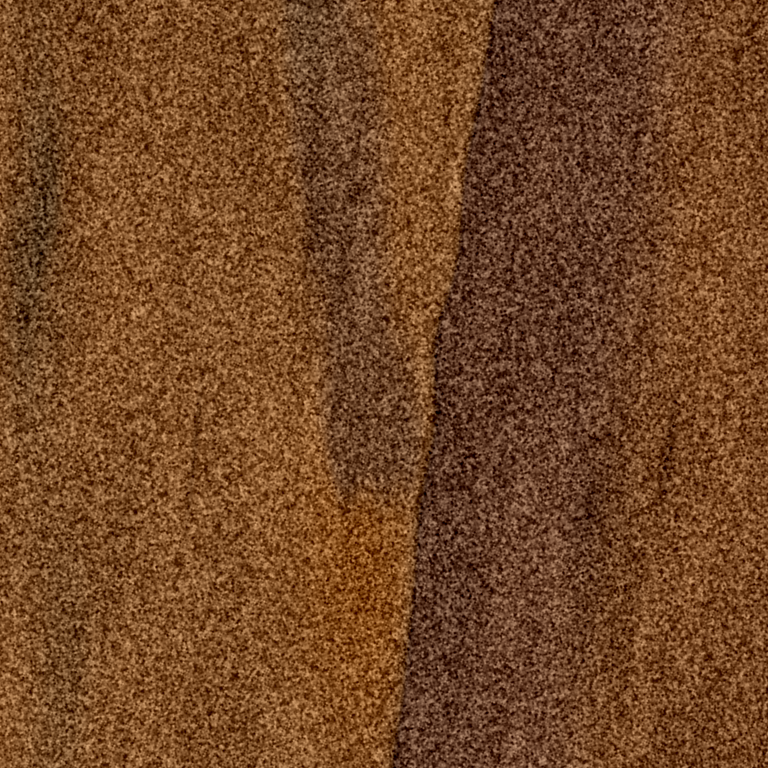
Reproduce this texture procedurally as a WebGL 1 fragment shader.

```glsl
precision highp float;
// Weathered brown stone or wood: broad upright stains, a slanted crack
// and faint streaks from stretched noise, all under a fine sandy grain
// made of two turned layers of value noise.

uniform vec2 u_resolution;

float hash(vec2 p) {
    vec3 q = fract(vec3(p.xyx) * 0.1031);
    q += dot(q, q.yzx + 33.33);
    return fract((q.x + q.y) * q.z);
}

float noise(vec2 p) {
    vec2 cell = floor(p);
    vec2 f = fract(p);
    f = f * f * (3.0 - 2.0 * f);
    float low = mix(hash(cell), hash(cell + vec2(1.0, 0.0)), f.x);
    float high = mix(hash(cell + vec2(0.0, 1.0)), hash(cell + vec2(1.0, 1.0)), f.x);
    return mix(low, high, f.y);
}

float fbm(vec2 p) {
    float sum = 0.0;
    float amplitude = 0.5;
    for (int i = 0; i < 4; i++) {
        sum += amplitude * noise(p);
        p = p * 2.03 + 17.3;
        amplitude *= 0.5;
    }
    return sum / 0.9375;
}

vec2 turn(vec2 p, float angle) {
    float c = cos(angle);
    float s = sin(angle);
    return vec2(c * p.x - s * p.y, s * p.x + c * p.y);
}

// Soft band of x between two edges
float band(float x, float left, float right, float blur) {
    return smoothstep(left - blur, left + blur, x)
         * (1.0 - smoothstep(right - blur, right + blur, x));
}

// Thin upright mark, fading out towards both ends
float streak(vec2 p, vec2 center, vec2 size) {
    vec2 d = (p - center) / size;
    return exp(-dot(d, d));
}

void main() {
    vec2 uv = gl_FragCoord.xy / u_resolution.y;

    // Fibre coordinates lean with the crack and waver a little
    vec2 fibre = vec2(uv.x - 0.1 * uv.y, uv.y);
    float waver = fbm(vec2(uv.x * 18.0, uv.y * 5.0) + 40.0) - 0.5;
    float fine = fbm(vec2(fibre.x * 55.0, fibre.y * 5.0)) - 0.5;
    float cloud = fbm(vec2(fibre.x * 9.0, fibre.y * 3.0) + 8.0) - 0.5;
    float x = uv.x + 0.06 * waver;

    // Signed distance to the crack, positive on its right
    float crackX = 0.512 + 0.095 * uv.y + 0.03 * uv.y * uv.y
                 + 0.016 * (noise(vec2(3.0, uv.y * 9.0)) - 0.5);
    float crack = uv.x - crackX;

    // Broad stains
    vec3 color = mix(vec3(0.495, 0.312, 0.155), vec3(0.47, 0.287, 0.145),
                     smoothstep(0.6, 0.9, uv.x));
    float glow = streak(uv, vec2(0.47, 0.25), vec2(0.08, 0.19))
               * (1.0 - smoothstep(-0.02, 0.0, crack));
    color = mix(color, vec3(0.57, 0.325, 0.1), 0.8 * glow);

    float plum = smoothstep(-0.003, 0.005, crack)
               * (1.0 - smoothstep(-0.06, 0.07, x - 0.74 - 0.14 * uv.y));
    color = mix(color, vec3(0.395, 0.247, 0.163), plum);

    float wedge = band(x, 0.375 + 0.16 * (1.0 - uv.y) * (1.0 - uv.y),
                       0.47 + 0.14 * (1.0 - uv.y), 0.022)
                * smoothstep(0.32, 0.41, uv.y + 0.12 * waver)
                * (1.0 - smoothstep(-0.02, 0.0, crack));
    color = mix(color, vec3(0.39, 0.25, 0.155), 0.85 * wedge);

    float olive = streak(vec2(x, uv.y), vec2(0.05, 0.7), vec2(0.028, 0.22))
                + 0.5 * streak(vec2(x, uv.y), vec2(0.08, 0.1), vec2(0.04, 0.2))
                + 0.6 * streak(vec2(x, uv.y), vec2(0.41, 0.98), vec2(0.05, 0.12));
    color = mix(color, vec3(0.33, 0.235, 0.135), 0.75 * min(olive, 1.0));

    // Cloudy tone and fine fibres
    color += cloud * vec3(0.15, 0.115, 0.08) + fine * vec3(0.11, 0.1, 0.085);

    // Main crack: a dark line with a soft shade on its right
    float depth = 0.55 + 0.45 * noise(vec2(9.0, uv.y * 12.0));
    float line = exp(-pow(crack / 0.006, 2.0));
    float shade = smoothstep(-0.004, 0.004, crack) * exp(-max(crack, 0.0) / 0.022);
    color -= depth * (0.13 * line + 0.05 * shade) * vec3(1.0, 0.8, 0.6);
    color += 0.035 * exp(-pow((crack + 0.014) / 0.008, 2.0));

    // Small side cracks and dark flecks
    float marks = streak(fibre, vec2(0.212, 0.42), vec2(0.004, 0.1))
                + 0.8 * streak(fibre, vec2(0.83, 0.43), vec2(0.007, 0.09))
                + 0.7 * streak(fibre, vec2(0.735, 0.34), vec2(0.014, 0.05))
                + 0.6 * streak(fibre, vec2(0.155, 0.04), vec2(0.012, 0.04));
    color -= 0.12 * marks * vec3(1.0, 0.85, 0.65);

    // Sandy grain, neutral in hue
    float coarse = noise(turn(uv, 0.6) * 290.0 + 300.0) - 0.5;
    float sharp = noise(turn(uv, -0.35) * 420.0 + 500.0) - 0.5;
    color += (0.40 * coarse + 0.34 * sharp) * vec3(1.0, 0.97, 0.88);

    gl_FragColor = vec4(clamp(color, 0.0, 1.0), 1.0);
}
```
